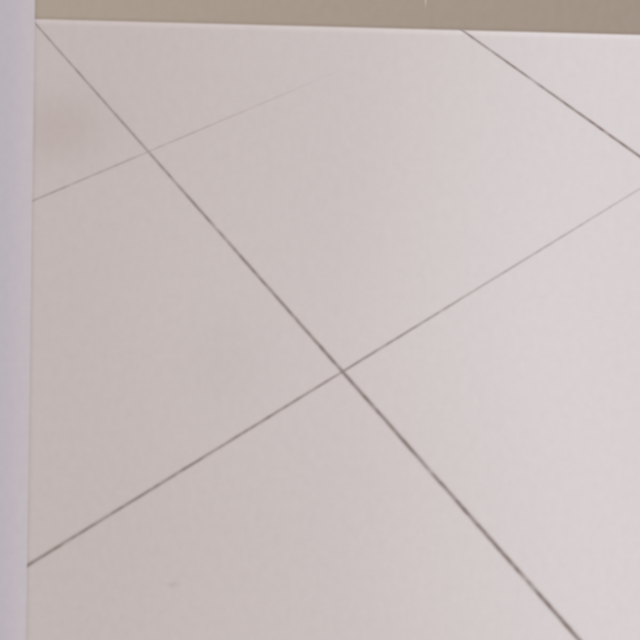
A WebGL 2 fragment shader for this texture:

```glsl
#version 300 es
precision highp float;

uniform vec2 u_resolution;
out vec4 fragColor;

vec2 hashGradient(vec2 cell) {
  vec2 k = vec2(dot(cell, vec2(127.1, 311.7)), dot(cell, vec2(269.5, 183.3)));
  return fract(sin(k) * 43758.5) * 2.0 - 1.0;
}

float gradientNoise(vec2 p) {
  vec2 i = floor(p), f = fract(p);
  vec2 s = f * f * f * (f * (f * 6.0 - 15.0) + 10.0);
  vec2 e = vec2(0.0, 1.0);
  float low = mix(dot(hashGradient(i), f),
                  dot(hashGradient(i + e.yx), f - e.yx), s.x);
  float high = mix(dot(hashGradient(i + e), f - e),
                   dot(hashGradient(i + 1.0), f - 1.0), s.x);
  return mix(low, high, s.y);
}

// Soft elliptical stain, 1 at its centre
float smudge(vec2 p, vec2 centre, vec2 radius) {
  vec2 d = (p - centre) / radius;
  return exp(-dot(d, d));
}

// Soft coverage of the joint nearest to a whole tile coordinate
float joint(float coord, float radius) {
  float slope = length(vec2(dFdx(coord), dFdy(coord))) * u_resolution.y;
  float d = abs(coord - round(coord)) / slope;
  float r = max(radius, 0.8 / u_resolution.y);
  return exp(-d * d / (r * r));
}

vec3 floorColor(vec2 p) {
  // Canvas to tile plane: each whole number is a joint
  mat3 tileToCanvas = mat3(0.7654, 0.4936, 0.2532,
                           -0.2483, 0.5252, 0.2378,
                           0.5352, 0.4193, 1.0);
  vec3 h = inverse(tileToCanvas) * vec3(p, 1.0);
  vec2 tile = h.xy / h.z;
  float depth = 1.0 + dot(tile, vec2(0.2532, 0.2378));

  // Light falls off from the right, with faint clouding
  float light = p.x + 0.06 * sin(p.y * 3.1) + 0.08 * gradientNoise(p * 3.0);
  vec3 color = mix(vec3(0.756, 0.713, 0.702), vec3(0.798, 0.760, 0.754),
                   smoothstep(0.05, 0.68, light));
  color = mix(color, vec3(0.848, 0.818, 0.820), smoothstep(0.50, 1.0, light));

  // Stains and a small scuff
  color -= vec3(0.028, 0.036, 0.036) * smudge(p, vec2(0.09, 0.80), vec2(0.07, 0.05));
  color -= 0.012 * smudge(p, vec2(0.35, 0.44), vec2(0.07, 0.08));
  color -= 0.03 * smudge(p, vec2(0.27, 0.087), vec2(0.010, 0.004));

  // Joints thin out with distance; the crossing set fades into the glare
  float wear = 0.9 + 0.5 * gradientNoise(p * 28.0) + 0.5 * gradientNoise(p * 75.0);
  float along = joint(tile.x, 0.0033 / depth) * clamp(0.86 - 0.25 * tile.y, 0.4, 0.9);
  float across = joint(tile.y, 0.0027 / depth)
               * clamp(0.58 - 0.42 * tile.x - 0.32 * tile.y, 0.0, 0.8);
  vec3 grout = vec3(0.54, 0.49, 0.475);
  color = mix(color, grout, clamp(along * wear, 0.0, 0.9));
  return mix(color, grout, clamp(across * wear, 0.0, 0.9));
}

void main() {
  vec2 p = gl_FragCoord.xy / u_resolution;
  float soft = max(0.0028, 0.8 / u_resolution.y);
  vec3 color = floorColor(p);

  // Far skirting with a pale lower lip
  float rise = p.y - (0.972 - 0.0263 * p.x);
  color += 0.03 * exp(-pow((rise + 0.004) / 0.004, 2.0));
  vec3 skirting = mix(vec3(0.67, 0.615, 0.565), vec3(0.635, 0.575, 0.53), p.x);
  skirting -= 0.04 * exp(-rise * rise / 0.000016);
  skirting += 0.08 * smudge(p, vec2(0.665, 1.0), vec2(0.002, 0.009));
  color = mix(color, skirting, smoothstep(-soft, soft, rise));

  // Near post along the left side
  float inside = 0.0404 + 0.0143 * p.y - p.x;
  vec3 post = mix(vec3(0.755, 0.722, 0.742), vec3(0.728, 0.698, 0.725),
                  smoothstep(0.0, 0.05, inside));
  color -= 0.035 * exp(-inside * inside / 0.00002);
  color = mix(color, post, smoothstep(-soft, soft, inside));

  // Fine mottling over everything
  color += 0.010 * gradientNoise(p * vec2(75.0, 55.0))
         + 0.007 * gradientNoise(p * 150.0);
  fragColor = vec4(color, 1.0);
}
```
